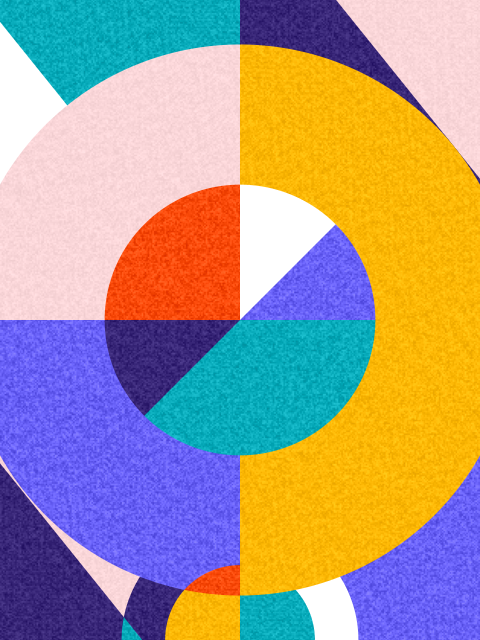
Write a WebGL 2 fragment shader that draws this background.

```glsl
#version 300 es
precision highp float;
// Grainy geometric poster: split concentric discs over slanted colour fields.

uniform vec2 u_resolution;
out vec4 fragColor;

// Colour in rgb, grain strength in alpha
const vec4 YELLOW = vec4(0.99, 0.72, 0.02, 0.11);
const vec4 PINK   = vec4(0.98, 0.84, 0.85, 0.06);
const vec4 VIOLET = vec4(0.41, 0.38, 0.97, 0.17);
const vec4 TEAL   = vec4(0.03, 0.67, 0.73, 0.14);
const vec4 NAVY   = vec4(0.22, 0.15, 0.47, 0.13);
const vec4 ORANGE = vec4(0.98, 0.29, 0.04, 0.15);
const vec4 WHITE  = vec4(1.0, 1.0, 1.0, 0.0);

float hash(vec2 cell) {
    return fract(sin(dot(cell, vec2(127.1, 311.7))) * 43758.5453);
}

float valueNoise(vec2 p) {
    vec2 cell = floor(p);
    vec2 f = fract(p);
    f = f * f * (3.0 - 2.0 * f);
    float low = mix(hash(cell), hash(cell + vec2(1, 0)), f.x);
    float high = mix(hash(cell + vec2(0, 1)), hash(cell + vec2(1, 1)), f.x);
    return mix(low, high, f.y);
}

// Antialiased coverage of the region where distance is negative
float cover(float distance) {
    return clamp(0.5 - distance * u_resolution.y, 0.0, 1.0);
}

void main() {
    // Centred coordinates, canvas height = 1
    vec2 p = (gl_FragCoord.xy - 0.5 * u_resolution) / u_resolution.y;
    float left = cover(p.x);
    float lower = cover(p.y);
    float bigRadius = 0.4305;
    float slant = dot(p, vec2(0.779, 0.627));
    float lowerCorner = cover(slant + bigRadius + 0.002);

    // Slanted background fields, two of them tangent to the large disc
    vec4 upperLeft = mix(TEAL, WHITE, cover(slant));
    vec4 upperRight = mix(PINK, NAVY, cover(slant - bigRadius));
    vec4 lowerLeft = mix(PINK, NAVY, lowerCorner);
    vec4 color = mix(mix(upperRight, upperLeft, left),
                     mix(VIOLET, lowerLeft, left), lower);

    // Small target on the bottom edge
    float footDistance = length(p - vec2(0.0, -0.5));
    float footCore = cover(footDistance - 0.117);
    vec4 footRing = mix(WHITE, mix(NAVY, TEAL, lowerCorner), left);
    color = mix(color, footRing, cover(footDistance - 0.185));
    color = mix(color, mix(TEAL, YELLOW, left), footCore);

    // Large disc, with an orange overlap where it meets the small target
    vec4 disc = mix(YELLOW, mix(PINK, VIOLET, lower), left);
    disc = mix(disc, ORANGE, footCore * left);
    color = mix(color, disc, cover(length(p) - bigRadius));

    // Inner disc, cut by the axes and a diagonal
    float belowDiagonal = cover((p.y - p.x) * 0.7071);
    vec4 innerUpper = mix(mix(WHITE, VIOLET, belowDiagonal), ORANGE, left);
    vec4 innerLower = mix(NAVY, TEAL, belowDiagonal);
    vec4 inner = mix(innerUpper, innerLower, lower);
    color = mix(color, inner, cover(length(p) - 0.2115));

    // Fine print grain
    float grain = valueNoise(p * 420.0) + 0.6 * valueNoise(p * 230.0 + 37.0) - 0.8;
    fragColor = vec4(clamp(color.rgb + color.a * grain, 0.0, 1.0), 1.0);
}
```
